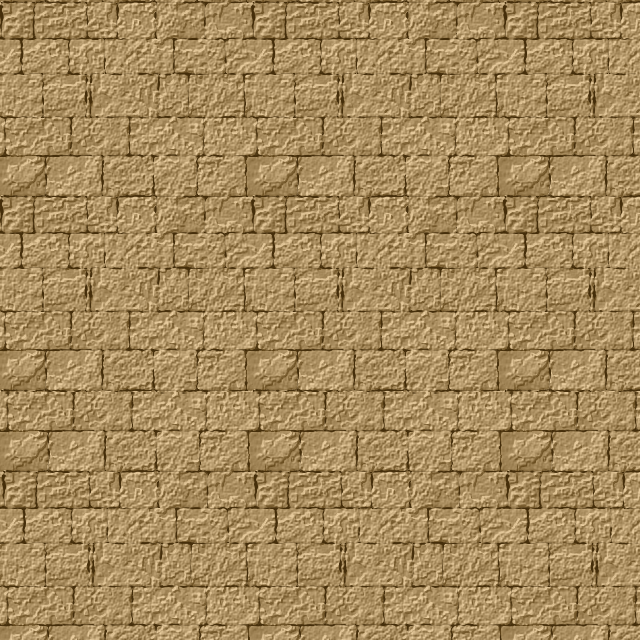
A WebGL 2 fragment shader for this texture:

```glsl
#version 300 es
precision highp float;
// Weathered sandstone wall: a tile of five uneven courses repeats over the canvas,
// with one break where the courses restart. Each block is a rounded box, and
// tileable noise gives the gritty relief, lit from the upper left.
uniform vec2 u_resolution;
out vec4 fragColor;

const vec2 TILE = vec2(0.3935, 0.3034); // tile size on the canvas
const float COURSES[6] = float[](0.0, 0.188, 0.369, 0.592, 0.79, 1.0);
// Upright joints of each course, as fractions of the tile width.
const float JOINTS[30] = float[](
  0.007, 0.136, 0.345, 0.465, 0.62, 0.812,
  0.086, 0.275, 0.416, 0.692, 0.896, 0.896,
  0.17, 0.343, 0.36, 0.63, 0.749, 0.971,
  0.02, 0.281, 0.517, 0.808, 0.808, 0.808,
  0.182, 0.407, 0.612, 0.782, 0.978, 0.978);

float hash(vec2 p) {
  vec3 q = fract(vec3(p.xyx) * 0.1031);
  q += dot(q, q.yzx + 33.33);
  return fract((q.x + q.y) * q.z);
}

// Value noise that wraps at the tile border.
float noise(vec2 uv, vec2 cells) {
  vec2 p = uv * cells, i = floor(p), f = p - i;
  f = f * f * (3.0 - 2.0 * f);
  vec2 a = mod(i, cells), b = mod(i + 1.0, cells);
  return mix(mix(hash(a), hash(vec2(b.x, a.y)), f.x),
             mix(hash(vec2(a.x, b.y)), hash(b), f.x), f.y);
}

// Depth inside the block at uv; also its identity and position from -1 to 1.
float block(vec2 uv, out vec2 id, out vec2 local) {
  vec2 wobble = vec2(noise(uv, vec2(65, 50)), noise(uv + 0.37, vec2(65, 50)));
  uv = fract(uv + (wobble - 0.5) * 0.007);
  int row = 0;
  for (int i = 1; i < 5; i++) row += int(uv.y >= COURSES[i]);
  float left = 1.0, right = 1.0;
  for (int i = 0; i < 6; i++) {
    float joint = JOINTS[row * 6 + i];
    left = min(left, fract(uv.x - joint));
    right = min(right, fract(joint - uv.x));
  }
  id = vec2(row, floor(fract(uv.x - left) * 1000.0 + 0.5));
  vec2 halfSize = 0.5 * TILE * vec2(left + right, COURSES[row + 1] - COURSES[row]);
  local = vec2(left, uv.y - COURSES[row]) * TILE / halfSize - 1.0;
  float radius = min(0.006, halfSize.x);
  vec2 q = (abs(local) - 1.0) * halfSize + radius;
  return radius - length(max(q, 0.0)) - min(max(q.x, q.y), 0.0);
}

// Smooth hollows where the face has flaked away.
float hollow(vec2 uv) {
  float n = 0.5 * noise(uv, vec2(13, 10)) + 0.3 * noise(uv, vec2(39, 30))
          + 0.2 * noise(uv, vec2(78, 60));
  return smoothstep(0.54, 0.67, n);
}

// The single heavily eroded block: x marks the block, y its raised lump.
vec2 erosion(vec2 uv, vec2 id, vec2 local) {
  float eroded = float(id.x == 4.0 && id.y > 900.0);
  float lump = 0.8 - length((local - vec2(0.15, -0.15)) * vec2(0.9, 1.1) + vec2(0.0, 0.35 * local.x));
  lump += 0.6 * (noise(uv, vec2(39, 30)) - 0.5) + 0.35 * (noise(uv, vec2(78, 60)) - 0.5);
  return eroded * vec2(1.0, smoothstep(0.0, 0.25, lump));
}

float height(vec2 uv) {
  vec2 id, local;
  float depth = block(uv, id, local);
  vec2 worn = erosion(uv, id, local);
  float scoop = hollow(uv);
  float rough = (1.0 - 0.5 * scoop) * (1.0 - 0.7 * worn.x * (1.0 - 0.5 * worn.y));
  rough *= 0.7 + 0.6 * noise(uv + 0.5, vec2(26, 20));
  float grain = 0.28 * noise(uv, vec2(39, 30)) + 0.27 * noise(uv, vec2(65, 50))
              + 0.27 * noise(uv, vec2(130, 100));
  return rough * grain - 0.12 * scoop + 0.22 * worn.y
       + 0.06 * smoothstep(0.0, 0.004, depth);
}

void main() {
  vec2 p = gl_FragCoord.xy / u_resolution;
  float pixel = 1.0 / min(u_resolution.x, u_resolution.y);

  // Canvas to tile, measured downward, with the restart of the courses.
  float down = 1.0 - p.y;
  float restart = step(0.612, down);
  vec2 uv = (vec2(p.x, down) - mix(vec2(0.0, 0.0036), vec2(0.004, 0.4334), restart)) / TILE;
  uv = fract(uv);
  // The restart seam keeps only the bed joint above it.
  if (restart > 0.5 && down < 0.63) uv.y = max(uv.y, 0.598);

  vec2 id, local;
  float depth = block(uv, id, local);
  vec2 worn = erosion(uv, id, local);

  // Relief shading plus faint stains and a tint for each block.
  vec2 toLight = vec2(0.001, 0.0011) / TILE;
  float tone = 0.9 * (height(uv + toLight) - height(uv - toLight));
  tone = clamp(tone, -0.2, 0.2);
  tone += 0.04 * (noise(uv, vec2(13, 10)) - 0.5) + 0.03 * (hash(id + 7.0) - 0.5);
  tone -= 0.045 * hollow(uv) + 0.07 * (worn.x - worn.y);
  tone -= 0.03 * (1.0 - smoothstep(0.0, 0.004, depth));
  vec3 color = vec3(0.69, 0.58, 0.4) + tone;

  // Broken dark joints: wide at some uprights and corners, elsewhere nearly closed.
  float upright = smoothstep(-0.15, 0.05, abs(local.x) - abs(local.y));
  float open = smoothstep(0.2, 0.85, noise(uv, vec2(39, 30)));
  open *= mix(0.6, 0.3 + 0.8 * hash(id), upright);
  float width = 0.0003 + 0.0018 * open + 0.0012 * (noise(uv, vec2(117, 90)) - 0.5);
  float gap = 1.0 - smoothstep(width - 0.6 * pixel, width + 0.6 * pixel, depth);
  float corner = smoothstep(0.0, 0.0012, -depth);
  color = mix(color, vec3(0.27, 0.18, 0.04), gap * max(corner, 0.4 + 0.6 * smoothstep(0.0, 0.5, open)));

  fragColor = vec4(clamp(color, 0.0, 1.0), 1.0);
}
```
